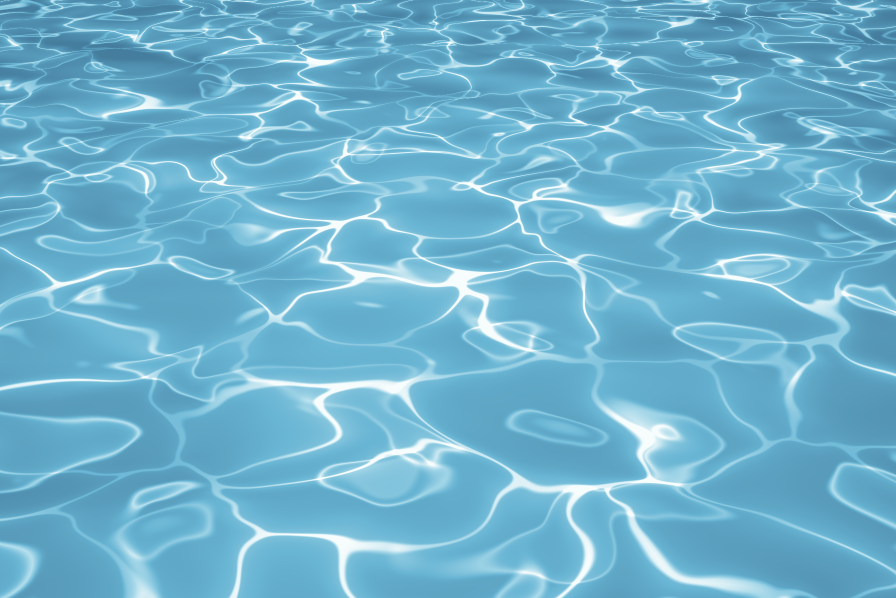
A Shadertoy shader for this texture:

```glsl
// Sunlit pool water seen at a slant: a web of bright caustic lines over blue.
// A ground plane in perspective carries a warped Voronoi web plus gradient-noise
// folds (sharp on one side, soft on the other); the light sum picks the colour.

const vec3 DEEP  = vec3(0.27, 0.49, 0.62);
const vec3 BODY  = vec3(0.41, 0.71, 0.83);
const vec3 VEIL  = vec3(0.64, 0.84, 0.91);
const vec3 GLINT = vec3(0.97, 0.99, 0.99);

const float HORIZON = 1.5;      // height of the vanishing line, canvas heights
const float CELL_SCALE = 4.5;   // caustic cells per unit of ground
const float SLANT = 2.3;        // foreshortening of the ground
const int SAMPLES = 2;          // supersampling per axis

vec2 hash2(vec2 p) {
    vec2 k = vec2(dot(p, vec2(127.1, 311.7)), dot(p, vec2(269.5, 183.3)));
    return fract(sin(k) * 43758.5);
}

float cornerSlope(vec2 cell, vec2 f, vec2 corner) {
    return dot(hash2(cell + corner) * 2.0 - 1.0, f - corner);
}

float gradientNoise(vec2 p) {
    vec2 i = floor(p), f = p - i;
    vec2 u = f * f * f * (f * (f * 6.0 - 15.0) + 10.0);
    float low  = mix(cornerSlope(i, f, vec2(0, 0)), cornerSlope(i, f, vec2(1, 0)), u.x);
    float high = mix(cornerSlope(i, f, vec2(0, 1)), cornerSlope(i, f, vec2(1, 1)), u.x);
    return mix(low, high, u.y);
}

vec2 warp(vec2 p, float frequency, float amount) {
    vec2 q = p * frequency;
    return p + amount * vec2(gradientNoise(q + 17.3), gradientNoise(q + 71.9));
}

// Smooth distance to the nearest Voronoi edge; knots swell at the junctions.
float webDistance(vec2 p, float sharpness) {
    vec2 cell = floor(p), f = p - cell;
    vec2 nearest = vec2(0.0), home = vec2(0.0);
    float best = 9.0;
    for (int y = -1; y <= 1; y++)
    for (int x = -1; x <= 1; x++) {
        vec2 g = vec2(x, y);
        vec2 r = g + hash2(cell + g) - f;
        if (dot(r, r) < best) { best = dot(r, r); nearest = r; home = g; }
    }
    float sum = 0.0;
    for (int y = -2; y <= 2; y++)
    for (int x = -2; x <= 2; x++) {
        vec2 g = home + vec2(x, y);
        vec2 r = g + hash2(cell + g) - f;
        vec2 side = r - nearest;
        if (dot(side, side) > 1e-4)
            sum += exp(-sharpness * dot(0.5 * (nearest + r), normalize(side)));
    }
    return -log(sum + 1e-9) / sharpness;
}

// Bright line of the given half width inside a soft halo.
float webLight(float d, float width, float strength) {
    float core = 1.0 - smoothstep(width * 0.4, width + 0.018, d);
    float halo = exp(-9.0 * max(d, 0.0));
    return strength * (0.5 * core + 0.24 * halo);
}

// Folded light sheet: crisp edge at zero, fading slowly on the positive side.
float foldLight(float f, float width, float fade) {
    float crest = exp(-f * f / (width * width));
    float sheet = f > 0.0 ? exp(-f / fade) : exp(f / (0.6 * width));
    return 0.36 * crest + 0.2 * sheet;
}

float waterLight(vec2 p, float height) {
    vec2 q = warp(warp(p, 0.9, 0.85), 2.3, 0.26);

    // Main web, swelling and fading along its length
    float swell = smoothstep(0.05, 0.5, gradientNoise(p * 1.6 + 5.0));
    float strength = mix(0.3, 1.05, smoothstep(-0.25, 0.2, gradientNoise(p * 0.8 + 33.0)));
    float light = webLight(webDistance(q, 26.0), 0.011 + 0.05 * swell, strength);

    // Loops, small rings and loose veils
    float presence = smoothstep(-0.2, 0.25, gradientNoise(p * 0.7 + 90.0));
    float loops = gradientNoise(q * 1.25 + 40.0);
    float rings = gradientNoise(warp(p, 1.7, 0.4) * 1.7 + 60.0);
    light += foldLight(loops - 0.13, 0.022, 0.11) * mix(0.35, 1.0, presence);
    light += foldLight(rings - 0.3, 0.03, 0.09) * mix(1.0, 0.45, presence);
    light += 0.22 * smoothstep(0.38, 0.5, rings);

    // Broad tone of the pool and ripples that strengthen with distance
    float tone = gradientNoise(q * 0.8 + 11.0);
    float ripple = gradientNoise(vec2(p.x * 0.6, p.y * 1.3) + 23.0);
    return light + 0.13 * tone + mix(0.08, 0.28, height * height) * ripple;
}

vec3 waterColour(float level) {
    float t = clamp(level, 0.0, 1.0) * 3.0;
    vec3 c = mix(DEEP, BODY, min(t, 1.0));
    c = mix(c, VEIL, clamp(t - 1.0, 0.0, 1.0));
    return mix(c, GLINT, clamp(t - 2.0, 0.0, 1.0));
}

vec3 poolAt(vec2 pixel) {
    vec2 s = (pixel - vec2(0.5 * iResolution.x, 0.0)) / iResolution.y;
    float depth = 1.0 / (HORIZON - s.y);
    vec2 ground = CELL_SCALE * depth * vec2(s.x, SLANT);

    // Dim the far water and the corners
    vec2 v = (s - vec2(0.0, 0.45)) * vec2(1.0, 1.1);
    float shade = 0.2 * dot(v, v) + 0.1 * smoothstep(0.65, 1.05, s.y);
    return waterColour(0.27 + waterLight(ground, s.y) - shade);
}

void mainImage(out vec4 fragColor, in vec2 fragCoord) {
    vec3 sum = vec3(0.0);
    for (int y = 0; y < SAMPLES; y++)
    for (int x = 0; x < SAMPLES; x++)
        sum += poolAt(fragCoord + (vec2(x, y) + 0.5) / float(SAMPLES) - 0.5);
    fragColor = vec4(sum / float(SAMPLES * SAMPLES), 1.0);
}
```
